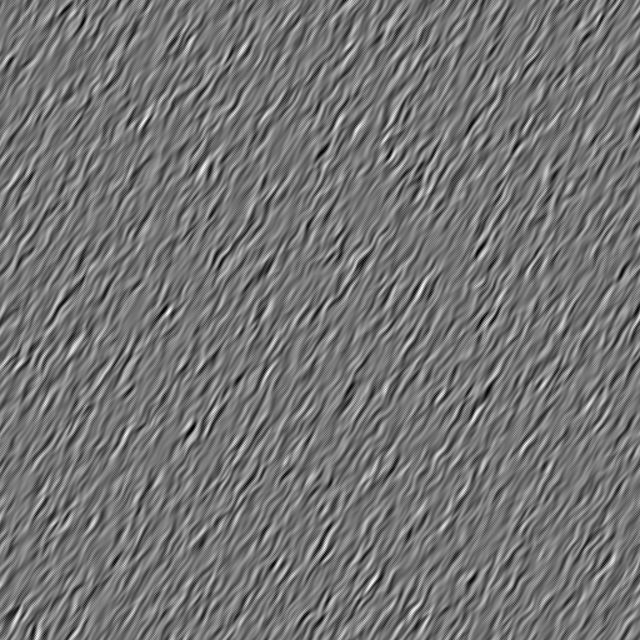
Write a WebGL 1 fragment shader that draws this texture map.

```glsl
precision highp float;
uniform vec2 u_resolution;

const float TAU = 6.2831853;
const float GRAIN_ANGLE = 1.0;    // main direction of the streaks
const float RELIEF_STEP = 0.0024; // half distance of the relief samples
const float MID_GRAY = 0.455;

float hash(vec2 cell) {
  return fract(sin(dot(cell, vec2(127.1, 311.7))) * 43758.5453);
}

float cornerSlope(vec2 cell, vec2 offset) {
  float a = TAU * hash(cell);
  return dot(vec2(cos(a), sin(a)), offset);
}

float gradientNoise(vec2 p) {
  vec2 i = floor(p);
  vec2 f = p - i;
  vec2 w = f * f * f * (f * (f * 6.0 - 15.0) + 10.0);
  vec2 e = vec2(1.0, 0.0);
  float low = mix(cornerSlope(i, f), cornerSlope(i + e.xy, f - e.xy), w.x);
  float high = mix(cornerSlope(i + e.yx, f - e.yx),
                   cornerSlope(i + e.xx, f - e.xx), w.x);
  return mix(low, high, w.y);
}

// x runs along the given angle, y runs across it
vec2 alongAcross(vec2 p, float angle) {
  vec2 d = vec2(cos(angle), sin(angle));
  return vec2(dot(p, d), dot(p, vec2(-d.y, d.x)));
}

float streaks(vec2 p, float angle, vec2 frequency, float seed) {
  return gradientNoise(alongAcross(p, angle) * frequency + seed);
}

// Creased ridges over broad, medium and fine streaks
float height(vec2 p) {
  float broad = streaks(p, GRAIN_ANGLE - 0.1, vec2(13.0, 46.0), 7.3);
  float medium = streaks(p, GRAIN_ANGLE + 0.07, vec2(20.0, 88.0), 31.7);
  float creased = streaks(p, GRAIN_ANGLE - 0.04, vec2(17.0, 66.0), 47.2);
  float fine = streaks(p, GRAIN_ANGLE + 0.02, vec2(32.0, 150.0), 63.1);
  return 0.17 * broad + 0.26 * medium - 0.32 * abs(creased) + 0.24 * fine;
}

// Bends the streaks slightly so that their edges waver
vec2 waver(vec2 p) {
  vec2 bend = vec2(gradientNoise(p * 32.0 + 4.7),
                   gradientNoise(p * 32.0 + 58.2));
  return p + 0.0035 * bend;
}

float relief(vec2 p, float angle) {
  vec2 across = RELIEF_STEP * vec2(-sin(angle), cos(angle));
  return height(p - across) - height(p + across);
}

// Fine diagonal weave, faded out where the canvas cannot resolve it
float weave(vec2 p, float frequency, float resolution) {
  vec2 wave = sin(TAU * frequency * p);
  return wave.x * wave.y
       * smoothstep(1.5 * frequency, 1.95 * frequency, resolution);
}

void main() {
  float size = min(u_resolution.x, u_resolution.y);
  vec2 p = gl_FragCoord.xy / size;

  // Calm plates and rough areas
  float roughness = 1.0 + 1.1 * streaks(p, GRAIN_ANGLE, vec2(12.0, 28.0), 17.9);
  float shade = roughness * relief(waver(p), GRAIN_ANGLE);

  // Weave in patches, stronger on steep edges
  float patches = smoothstep(-0.1, 0.3, gradientNoise(p * 32.0 + 91.4));
  float weaveAmount = 0.01 + 0.06 * patches + 0.15 * abs(shade);

  float gray = MID_GRAY + shade + weaveAmount * weave(p, 256.0, size);
  gl_FragColor = vec4(vec3(clamp(gray, 0.0, 1.0)), 1.0);
}
```
